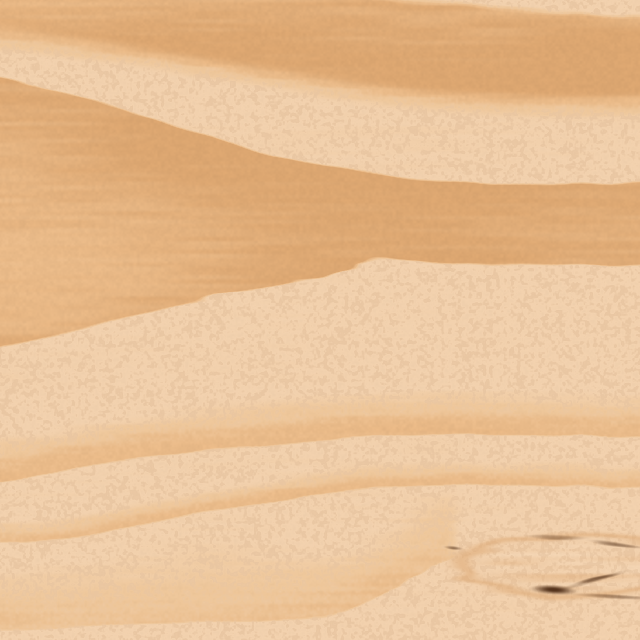
Write a Shadertoy shader that draws this texture.

```glsl
// Pale softwood board: sweeping tan growth bands, speckled sapwood and a small knot.

// Wood colours from pale to dark
const vec3 PALE  = vec3(0.955, 0.825, 0.685);
const vec3 SPECK = vec3(0.895, 0.760, 0.620);
const vec3 CREAM = vec3(0.940, 0.785, 0.610);
const vec3 HONEY = vec3(0.915, 0.730, 0.535);
const vec3 TAN   = vec3(0.860, 0.650, 0.440);
const vec3 BARK  = vec3(0.300, 0.170, 0.080);

// Band edges: depth below the top at five even steps across
const float TOP_FADE[5]   = float[5](0.065, 0.100, 0.140, 0.165, 0.168);
const float HEART_TOP[5]  = float[5](0.122, 0.190, 0.258, 0.286, 0.284);
const float HEART_BASE[5] = float[5](0.542, 0.484, 0.434, 0.414, 0.414);
const float WIDE_RING[5]  = float[5](0.755, 0.712, 0.688, 0.680, 0.683);
const float THIN_RING[5]  = float[5](0.850, 0.815, 0.773, 0.757, 0.762);

// Knot cracks: centre, half length, half width; slopes listed apart
const vec4 CRACKS[6] = vec4[6](
    vec4(0.865, 0.922, 0.042, 0.009), vec4(0.930, 0.906, 0.060, 0.006),
    vec4(0.870, 0.840, 0.055, 0.005), vec4(0.960, 0.932, 0.075, 0.005),
    vec4(0.708, 0.856, 0.017, 0.004), vec4(0.965, 0.851, 0.050, 0.004));
const float SLOPES[6] = float[6](0.06, -0.28, 0.05, 0.05, 0.10, 0.12);

const float EDGE_BLUR = 0.0025;
const float SPECKLE_SCALE = 185.0;

float hash(vec2 p) {
    vec3 q = fract(vec3(p.xyx) * 0.1031);
    q += dot(q, q.yzx + 33.33);
    return fract((q.x + q.y) * q.z);
}

float noise(vec2 p) {
    vec2 i = floor(p), f = fract(p);
    f = f * f * (3.0 - 2.0 * f);
    return mix(mix(hash(i), hash(i + vec2(1, 0)), f.x),
               mix(hash(i + vec2(0, 1)), hash(i + vec2(1, 1)), f.x), f.y);
}

// Smooth curve through five evenly spaced heights
float curve(float x, float h[5]) {
    float sum = 0.0;
    for (int i = 0; i < 5; i++) {
        float weight = 1.0;
        for (int j = 0; j < 5; j++)
            if (j != i) weight *= (4.0 * x - float(j)) / float(i - j);
        sum += h[i] * weight;
    }
    return sum;
}

float below(float depth, float edge) {
    return smoothstep(-EDGE_BLUR, EDGE_BLUR, depth - edge);
}

// Ring that darkens slowly downwards and stops at a crisp edge
float ring(float depth, float edge, float width) {
    float rise = smoothstep(edge - width, edge - 0.1 * width, depth);
    return rise * (1.0 - below(depth, edge));
}

vec3 woodColour(float tone) {
    vec3 c = mix(PALE, CREAM, smoothstep(0.0, 0.35, tone));
    c = mix(c, HONEY, smoothstep(0.35, 0.65, tone));
    return mix(c, TAN, smoothstep(0.65, 1.0, tone));
}

void mainImage(out vec4 fragColor, in vec2 fragCoord) {
    vec2 p = fragCoord / iResolution.xy;
    p.y = 1.0 - p.y;
    float x = p.x;

    // Horizontal fibres fray the edges and streak the tone
    float fray = noise(p * vec2(14.0, 95.0)) - 0.5;
    float fibre = noise(p * vec2(9.0, 150.0) + 40.0) - 0.5;
    float cloud = noise(p * vec2(3.0, 14.0) + 9.0) - 0.5;
    float wave = noise(vec2(x * 22.0, 3.0)) - 0.5;
    float y = p.y + 0.004 * fray + 0.004 * wave;

    // Top band with a pale corner
    float fade = curve(x, TOP_FADE);
    float top = 1.0 - smoothstep(fade - 0.035, fade + 0.025, p.y + 0.012 * fibre);
    top *= smoothstep(-0.006, 0.006, y - 0.068 * (x - 0.6));
    top *= 0.80 + 0.18 * smoothstep(0.0, 0.09, p.y) + 0.10 * cloud;

    // Heart band, lighter at the left, torn along its base
    float tear = 0.022 * fray * smoothstep(0.22, 0.4, x) * smoothstep(0.75, 0.58, x);
    float base = curve(x, HEART_BASE) - 0.012 * exp(-pow((x - 0.6) / 0.07, 2.0));
    float heart = below(y, curve(x, HEART_TOP)) * (1.0 - below(y + tear, base));
    float glow = exp(-pow(x / 0.32, 2.0) - pow((p.y - 0.40) / 0.11, 2.0));
    heart *= 0.96 - 0.38 * glow + 0.12 * cloud;

    // Lower growth rings; the last one curls up to the knot
    float rings = 0.66 * ring(y, curve(x, WIDE_RING), 0.085);
    rings = max(rings, 0.62 * ring(y, curve(x, THIN_RING), 0.042));
    float curl = 0.985 - 0.04 * x - 0.09 * smoothstep(0.5, 0.75, x);
    rings = max(rings, 0.52 * ring(y, curl, 0.13) * smoothstep(0.73, 0.69, x));

    float tone = max(max(top, heart), rings);
    tone = clamp(tone + 0.13 * fibre + 0.14 * cloud, 0.0, 1.0);
    vec3 colour = woodColour(tone);

    // Speckle, strong on the pale wood and faint on the tan
    float grain = 0.65 * noise(p * SPECKLE_SCALE)
                + 0.35 * noise(p * SPECKLE_SCALE * 1.9 + 17.0);
    float paleness = 1.0 - smoothstep(0.1, 0.75, tone);
    colour = mix(colour, SPECK, 0.85 * paleness * smoothstep(0.42, 0.72, grain));
    colour *= 1.0 + 0.05 * (grain - 0.5);

    // Knot: tan outline and brown cracks
    vec2 k = (p - vec2(0.90, 0.885)) / vec2(0.185, 0.046);
    float rim = exp(-pow((length(k) - 1.0 + 0.25 * fray) / 0.10, 2.0));
    float core = 1.0 - smoothstep(0.5, 1.0, length(k));
    colour = mix(colour, TAN, 0.50 * rim + core * (0.15 + 0.5 * fibre));
    for (int i = 0; i < 6; i++) {
        vec2 d = p - CRACKS[i].xy;
        d.y -= SLOPES[i] * d.x + 0.004 * fray;
        float crack = 1.0 - smoothstep(0.1, 1.0, length(d / CRACKS[i].zw));
        colour = mix(colour, BARK, crack * (i == 0 ? 0.95 : 0.55 + 0.5 * fibre));
    }

    fragColor = vec4(colour, 1.0);
}
```
